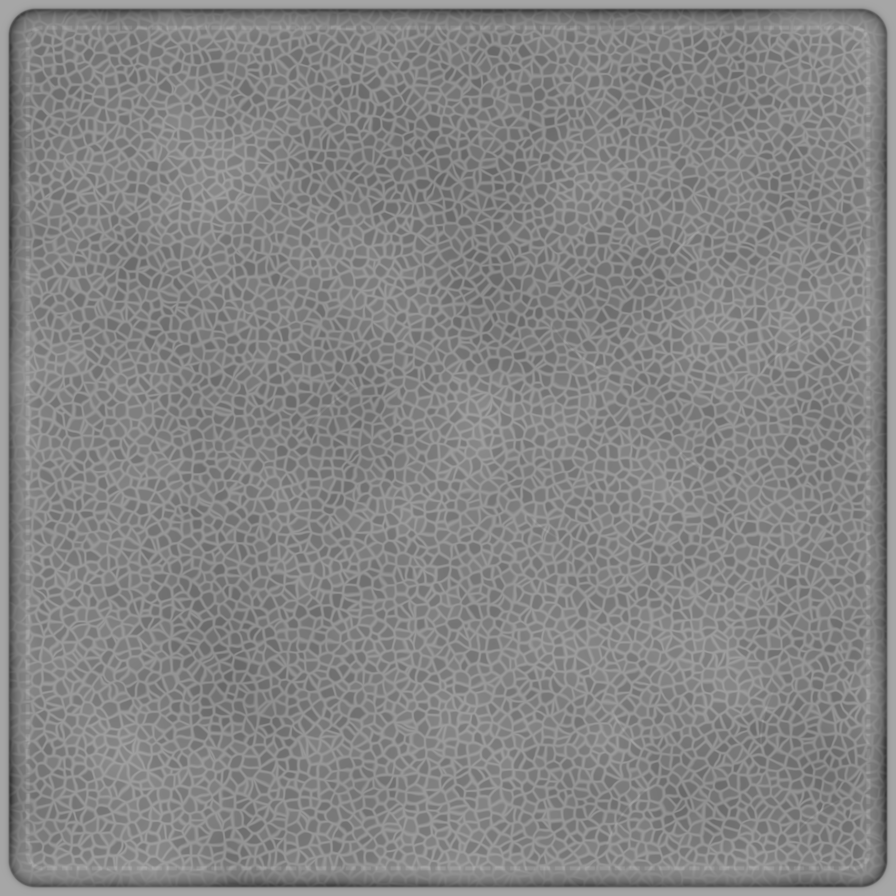
Reproduce this texture procedurally as a WebGL 1 fragment shader.

```glsl
precision highp float;
// Grey leather panel: a rounded square with a dark soft rim and a pale stitched seam.
// The grain is a weighted Voronoi mesh of thin pale ridges round soft dark pebbles,
// shaded by cloudy noise and crossed by a few faint curved scratches.
uniform vec2 u_resolution;

#define CELLS 84.0          // grain cells across the canvas
#define SIZE_SPREAD 0.2     // how much pebbles differ in size
#define RIDGE_TONE 0.566
#define CELL_TONE 0.468
#define CELL_VARIATION 0.05
#define CLOUD_SCALE 7.5
#define CLOUD_DEPTH 0.15
#define MARGIN_TONE 0.65
#define PANEL_HALF 0.4895
#define SEAM_HALF 0.469
#define STITCHES 60.0       // stitches across the canvas
#define SCRATCHES 10

float hash(vec2 p) {
  vec3 q = fract(vec3(p.xyx) * 0.1031);
  q += dot(q, q.yzx + 33.33);
  return fract((q.x + q.y) * q.z);
}

vec2 hash2(vec2 p) {
  return vec2(hash(p), hash(p + 57.3));
}

float noise(vec2 p) {
  vec2 i = floor(p), f = fract(p);
  f = f * f * (3.0 - 2.0 * f);
  return mix(mix(hash(i), hash(i + vec2(1.0, 0.0)), f.x),
             mix(hash(i + vec2(0.0, 1.0)), hash(i + 1.0), f.x), f.y);
}

float fbm(vec2 p) {
  float sum = 0.0, weight = 0.5;
  for (int i = 0; i < 4; i++) {
    sum += weight * noise(p);
    p = mat2(1.6, 1.2, -1.2, 1.6) * p + 11.7;
    weight *= 0.5;
  }
  return sum / 0.9375;
}

float roundBox(vec2 p, float halfSize, float radius) {
  vec2 q = abs(p) - halfSize + radius;
  return length(max(q, 0.0)) + min(max(q.x, q.y), 0.0) - radius;
}

float weightOf(vec2 cell) {
  return SIZE_SPREAD * hash(cell + 211.0);
}

// x: distance to the cell border with rounded corners, y: random value of the cell
vec2 pebbles(vec2 p) {
  vec2 base = floor(p), f = fract(p);
  vec2 nearCell = vec2(0.0), nearPoint = vec2(0.0);
  float nearest = 8.0;
  for (int y = -2; y <= 2; y++)
    for (int x = -2; x <= 2; x++) {
      vec2 cell = vec2(float(x), float(y));
      vec2 point = cell + hash2(base + cell + 100.0) - f;
      float power = dot(point, point) - weightOf(base + cell);
      if (power < nearest) { nearest = power; nearCell = cell; nearPoint = point; }
    }
  float closeness = 0.0;
  for (int y = -2; y <= 2; y++)
    for (int x = -2; x <= 2; x++) {
      vec2 cell = nearCell + vec2(float(x), float(y));
      vec2 point = cell + hash2(base + cell + 100.0) - f;
      float gap = length(point - nearPoint);
      float power = dot(point, point) - weightOf(base + cell);
      if (gap > 0.01) closeness += exp(-22.0 * max(0.5 * (power - nearest) / gap, 0.0));
    }
  return vec2(-log(closeness) / 22.0, hash(base + nearCell + 31.0));
}

float scratches(vec2 uv) {
  float sum = 0.0;
  for (int i = 0; i < SCRATCHES; i++) {
    vec2 seed = vec2(float(i) * 7.0 + 3.0, 19.0);
    float angle = 1.6 + 2.0 * (hash(seed + 5.0) - 0.5);
    float reach = mix(0.02, 0.06, hash(seed + 9.0));
    vec2 p = uv - mix(vec2(0.08), vec2(0.92), hash2(seed));
    p = mat2(cos(angle), -sin(angle), sin(angle), cos(angle)) * p;
    p.y += 4.0 * p.x * p.x;
    float line = 1.0 - smoothstep(0.0003, 0.002, abs(p.y));
    sum += line * (1.0 - smoothstep(0.4 * reach, reach, abs(p.x)));
  }
  return min(sum, 1.0);
}

void main() {
  vec2 uv = gl_FragCoord.xy / u_resolution;
  vec2 centred = uv - 0.5;
  float edge = roundBox(centred, PANEL_HALF, 0.029);

  // Leather grain, flattened towards the rim
  vec2 warp = vec2(noise(uv * 90.0), noise(uv * 90.0 + 40.0)) - 0.5;
  vec2 grain = pebbles(uv * CELLS + 0.35 * warp);
  float relief = mix(0.35, 1.0, smoothstep(0.012, 0.035, -edge));
  float inside = smoothstep(0.04, 0.25, grain.x);
  float pebble = CELL_TONE + CELL_VARIATION * (grain.y - 0.5) - RIDGE_TONE;
  float crest = 1.0 - smoothstep(0.0, 0.1, grain.x);
  float tone = RIDGE_TONE - 0.035 * (1.0 - relief) + relief * (pebble * inside + 0.02 * crest);

  // Cloudy shading and scratches
  float cloud = fbm(uv * CLOUD_SCALE + 4.0);
  tone += CLOUD_DEPTH * (cloud - 0.5) * mix(0.7, 1.0, inside);
  tone += 0.045 * scratches(uv);

  // Stitched seam with a faint glow
  float seam = abs(roundBox(centred, SEAM_HALF, 0.016));
  float along = abs(centred.x) > abs(centred.y) ? centred.y : centred.x;
  float stitch = 1.0 - smoothstep(0.28, 0.4, abs(fract(along * STITCHES) - 0.5));
  tone += 0.014 * exp(-seam * seam / 0.0002);
  tone += (0.015 + 0.05 * stitch) * (1.0 - smoothstep(0.0008, 0.0036, seam));

  // Dark rim and pale margin
  float rim = exp(-max(-edge, 0.0) / 0.0055);
  tone -= rim * (0.31 + 0.25 * (0.5 - cloud));
  float margin = MARGIN_TONE - 0.16 * exp(-max(edge, 0.0) / 0.002);
  tone = mix(tone, margin, smoothstep(-0.002, 0.002, edge));

  gl_FragColor = vec4(vec3(tone), 1.0);
}
```
